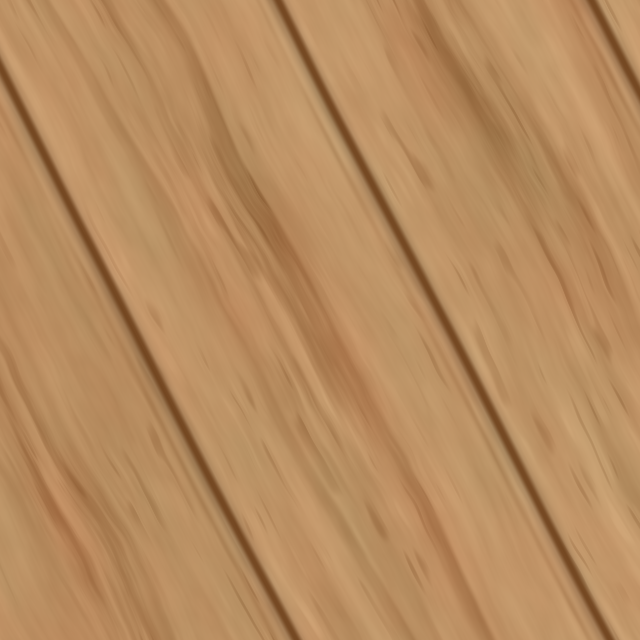
A Shadertoy shader for this texture:

```glsl
// Slanted wooden planks parted by dark grooves. Each plank is shaded by noise
// stretched along the grain, with a dark heart, two sharp-sided growth lines,
// short pores and soft blotches; one tone value then picks the wood colour.

float hash(vec2 p) {
    p = fract(p * vec2(0.1031, 0.1137));
    p += dot(p, p.yx + 33.33);
    return fract((p.x + p.y) * p.x * 7.31);
}

float noise(vec2 p) {
    vec2 i = floor(p), f = fract(p);
    f = f * f * (3.0 - 2.0 * f);
    return mix(mix(hash(i), hash(i + vec2(1, 0)), f.x),
               mix(hash(i + vec2(0, 1)), hash(i + vec2(1, 1)), f.x), f.y);
}

float fbm(vec2 p) {
    float sum = 0.0, amp = 0.5;
    for (int i = 0; i < 4; i++) {
        sum += amp * noise(p);
        p = p * 2.03 + 19.7;
        amp *= 0.5;
    }
    return sum / 0.9375;
}

float bell(float x, float width) {
    x /= width;
    return exp(-x * x);
}

// Growth line: fades slowly on the left, ends sharply on the right.
float growthLine(float x) {
    return bell(x, x < 0.0 ? 0.022 : 0.006);
}

void mainImage(out vec4 fragColor, in vec2 fragCoord) {
    vec2 uv = fragCoord / iResolution.y;
    float down = 1.0 - uv.y;
    float along = dot(vec2(uv.x, down), normalize(vec2(1.0, 1.92)));
    float across = uv.x - down / 1.92;

    // Plank layout, with slightly wavering grooves
    const float pitch = 0.4925;
    float slot = across + 0.058 + 0.009 * (noise(vec2(along * 2.5, across * 2.0)) - 0.5);
    float board = floor(slot / pitch);
    float local = slot - board * pitch;
    float edge = local - pitch * step(pitch * 0.5, local);

    // Grain space: wavering, and shifted for every plank
    float shift = board * 17.3 + 60.0;
    float waver = noise(vec2(along * 5.0 + shift, local * 7.0)) - 0.5;
    float grain = local + 0.022 * waver + 0.004 * (noise(vec2(along * 24.0, local * 30.0 + shift)) - 0.5);

    // Broad and fine streaks, then blotches
    float tone = 0.86 - 0.06 * step(board, -0.5);
    tone += 0.24 * (fbm(vec2(grain * 15.0 + shift, along * 1.5)) - 0.5);
    tone += 0.30 * (fbm(vec2(grain * 48.0 + shift, along * 2.8 + 9.0)) - 0.5);
    tone += 0.14 * (fbm(vec2(grain * 34.0 + shift, along * 15.0 + 40.0)) - 0.5);

    // Dark heart, sitting at another height on each plank
    float heart = bell(down - 0.42 + 0.32 * board, 0.36) * bell(grain - 0.25, 0.085);
    float figure = fbm(vec2(grain * 60.0 + shift, along * 4.0 + 70.0));
    tone -= heart * (0.05 + 0.32 * smoothstep(0.35, 0.75, figure));

    // Growth lines
    float strength = 0.4 + 0.6 * bell(board, 0.6);
    float fade = 0.35 + 0.65 * noise(vec2(along * 6.0 + shift, 3.0));
    tone -= 0.34 * strength * fade * growthLine(grain - 0.308);
    tone -= 0.26 * strength * fade * growthLine(grain - 0.135 - 0.045 * down);
    tone -= 0.15 * strength * growthLine(grain - 0.225 - 0.02 * waver);
    tone += 0.07 * strength * bell(grain - 0.322, 0.008);

    // Short pores in scattered patches
    float patches = smoothstep(0.35, 0.7, fbm(vec2(local * 9.0 + shift, along * 4.0 + 25.0)));
    float pores = noise(vec2(grain * 115.0 + shift, along * 11.0));
    tone -= 0.24 * patches * smoothstep(0.7, 0.95, pores);
    tone += 0.08 * patches * smoothstep(0.3, 0.05, pores);

    // Worn plank rims beside the groove
    float wear = 0.4 + 0.6 * noise(vec2(along * 7.0, board * 5.0 + 30.0));
    tone += 0.10 * wear * (bell(edge - 0.022, 0.009) + bell(edge + 0.022, 0.006));
    tone -= 0.20 * wear * bell(edge + 0.032, 0.005);

    // Wood colour, with faint red patches
    vec3 wood = mix(vec3(0.50, 0.31, 0.15), vec3(0.80, 0.63, 0.45), clamp(tone, -0.1, 1.05));
    float red = fbm(vec2(local * 10.0 + shift, along * 5.0)) - 0.5;
    wood += red * vec3(0.05, -0.02, -0.01);

    // Groove: dark core inside a soft shadow
    float pixel = 1.0 / iResolution.y;
    float core = 1.0 - smoothstep(0.003 - pixel, 0.011 + pixel, abs(edge));
    wood *= 1.0 - 0.18 * bell(edge + 0.003, 0.016);
    wood = mix(wood, vec3(0.43, 0.25, 0.10), 0.85 * core);

    fragColor = vec4(wood, 1.0);
}
```
